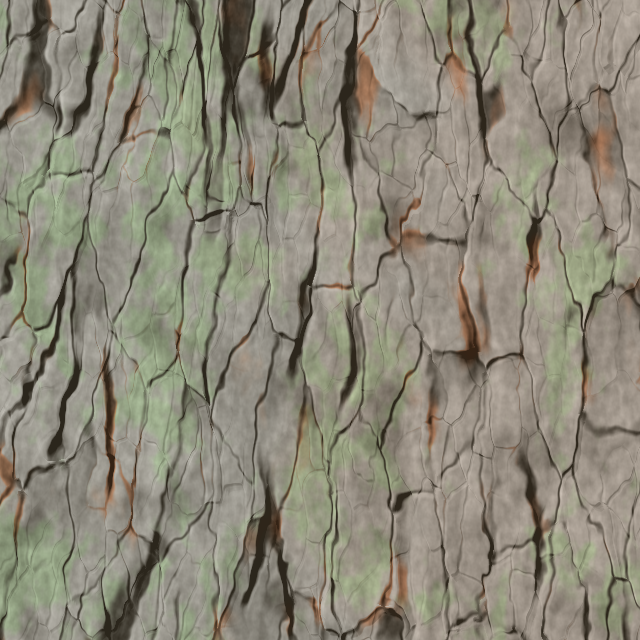
This texture is drawn by a WebGL 2 fragment shader. Its source:

```glsl
#version 300 es
precision highp float;
// Weathered tree bark: ragged upright flakes, dark cracks, pale green lichen and rust.
uniform vec2 u_resolution;
out vec4 fragColor;

vec2 hash2(vec2 p) {
  vec3 a = fract(p.xyx * vec3(.1031, .1030, .0973));
  a += dot(a, a.yzx + 33.33);
  return fract((a.xx + a.yz) * a.zy);
}

float corner(vec2 cell, vec2 offset) {
  return dot(hash2(cell + offset) * 2. - 1., fract(cell) - offset);
}

// Gradient noise, roughly -1 to 1
float noise(vec2 p) {
  vec2 cell = floor(p), f = p - cell;
  vec2 s = f * f * f * (f * (f * 6. - 15.) + 10.);
  vec4 g;
  for (int k = 0; k < 4; k++) {
    vec2 o = vec2(k & 1, k >> 1);
    g[k] = dot(hash2(cell + o + 100.) * 2. - 1., f - o);
  }
  return 1.5 * mix(mix(g.x, g.y, s.x), mix(g.z, g.w, s.x), s.y);
}

float fbm(vec2 p) {
  return noise(p) + .5 * noise(p * 2.03 + 7.) + .25 * noise(p * 4.1 + 19.);
}

// Height of a cellular flake: lifted at its lower end, falling to zero at its rim
float flake(vec2 p) {
  vec2 cell = floor(p), nearest = vec2(9), next = vec2(9);
  float level = 0.;
  for (int j = -1; j <= 1; j++)
    for (int i = -1; i <= 1; i++) {
      vec2 c = cell + vec2(i, j);
      vec2 d = c + hash2(c + 50.) - p;
      if (dot(d, d) < dot(nearest, nearest)) {
        next = nearest;
        nearest = d;
        level = .3 + .7 * hash2(c + 87.).x + .3 * d.y;
      } else if (dot(d, d) < dot(next, next)) next = d;
    }
  float rim = length(next) - length(nearest);
  rim *= 1. + 2. * abs(normalize(next - nearest).y);
  return level * smoothstep(0., .2, rim);
}

// Bends straight flakes into leaning, ragged ones
vec2 warp(vec2 p) {
  vec2 q = p - vec2(.16 * p.y * smoothstep(.65, .1, p.x), 0);
  q += .028 * vec2(noise(p * vec2(8, 4)), noise(p * 7. + 9.));
  q += .011 * vec2(noise(p * vec2(28, 15)), 1.6 * noise(p * 24. + 5.));
  return q + .0045 * vec2(noise(p * vec2(72, 42)), noise(p * 60. + 31.));
}

float barkHeight(vec2 p) {
  vec2 q = warp(p);
  float h = .6 * flake(q * vec2(13, 4.2));
  h += .35 * flake(q * vec2(29, 10) + 40.) * smoothstep(-.6, .5, noise(p * 6. + 3.));
  // Long broken cracks
  float crack = smoothstep(.11, .02, abs(noise(q * vec2(11, 2) + 12.)));
  crack *= smoothstep(-.12, .25, noise(p * vec2(7, 4) + 61.));
  return h - .65 * crack + .07 * noise(q * vec2(55, 30));
}

void main() {
  vec2 p = gl_FragCoord.xy / u_resolution.y;
  vec2 q = warp(p);

  // Relief lit from the upper left, with short cast shadows
  float h = barkHeight(p), slope = 0., shadow = 0.;
  for (int k = 1; k <= 3; k++) {
    float reach = .005 * float(k);
    float rise = barkHeight(p + vec2(-.6, .8) * reach) - h;
    if (k == 1) slope = clamp(-rise, -.25, .25);
    shadow = max(shadow, rise - reach * 9.);
  }
  float depth = smoothstep(.42, -.25, h);

  // Weathering: broad patches, upright fibres and fine grain
  float tone = .78 + .10 * fbm(p * vec2(6, 4) + 23.);
  tone += .13 * fbm(q * vec2(36, 12) + 2.) + .10 * fbm(p * vec2(75, 55));
  tone += .35 * slope - .5 * shadow - .62 * depth;
  tone -= .22 * smoothstep(.25, .75, fbm(p * vec2(9, 7) + 77.));
  vec3 colour = mix(vec3(.17, .15, .11), vec3(.73, .72, .685), clamp(tone, 0., 1.12));

  // Pinkish wood on one side, lichen in speckled patches, rust in the recesses
  float patches = fbm(p * vec2(5, 4) + 15.);
  colour *= mix(vec3(1), vec3(1.03, .985, .97), smoothstep(.3, .7, p.x + .3 * patches));
  float lichen = patches + .6 * fbm(p * vec2(26, 18) + 8.) + .35 * (.5 - p.x);
  lichen = smoothstep(.0, .55, lichen) * (1. - depth);
  colour = mix(colour, colour * vec3(.94, 1.055, .91) + .008, lichen);
  float rust = smoothstep(.1, .6, fbm(p * vec2(13, 6) + 44.));
  rust *= smoothstep(.0, .3, depth + .5 * shadow);
  colour *= mix(vec3(1), vec3(1.2, .92, .75), rust);

  fragColor = vec4(clamp(colour, 0., 1.), 1);
}
```
